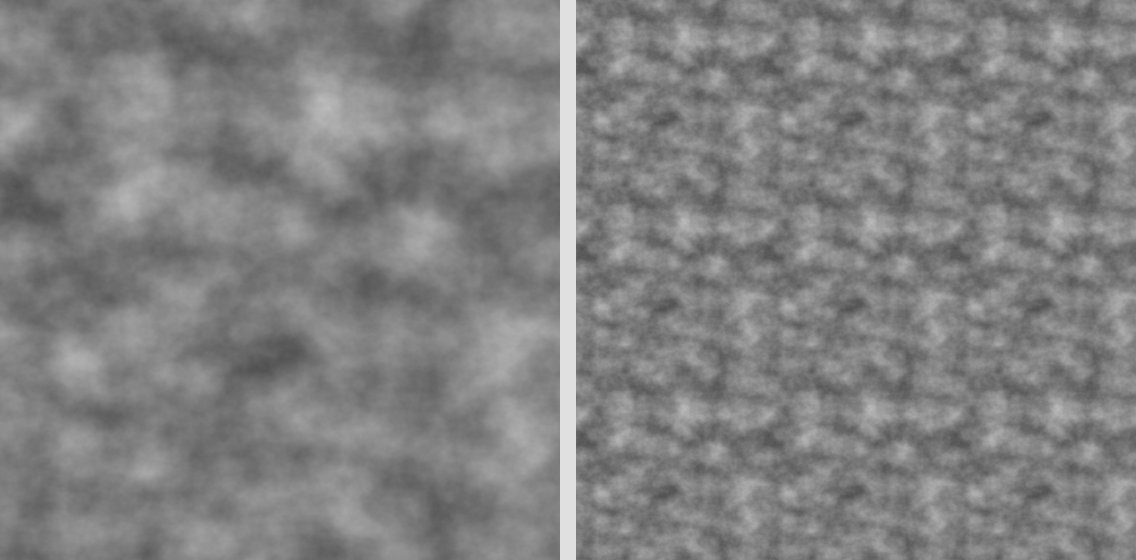
Left: one tile. Right: repeated 3 by 3.
Write a WebGL 1 fragment shader that draws this texture.

```glsl
precision highp float;
// Soft grey clouds: dark and light smudges with finer mottling inside.
// Six octaves of gradient noise are summed around mid grey; every octave
// has a whole number of cells that wraps, so the canvas tiles.
uniform vec2 u_resolution;

// Two random values in 0..1 for a lattice point, without sine.
vec2 hash2(vec2 p) {
  vec3 q = fract(p.xyx * vec3(0.1031, 0.1030, 0.0973));
  q += dot(q, q.yzx + 33.33);
  return fract((q.xx + q.yz) * q.zy);
}

// Slope contribution of one wrapped lattice corner.
float corner(vec2 cell, vec2 offset, vec2 period, float seed) {
  vec2 wrapped = mod(cell, period);
  vec2 gradient = normalize(hash2(wrapped + seed) - 0.5);
  return dot(gradient, offset);
}

// Gradient noise repeating after a whole number of cells.
float tiledNoise(vec2 p, vec2 period, float seed) {
  vec2 cell = floor(p);
  vec2 f = p - cell;
  vec2 fade = f * f * f * (f * (f * 6.0 - 15.0) + 10.0);
  vec2 right = vec2(1.0, 0.0);
  vec2 up = vec2(0.0, 1.0);
  float low = mix(corner(cell, f, period, seed),
                  corner(cell + right, f - right, period, seed), fade.x);
  float high = mix(corner(cell + up, f - up, period, seed),
                   corner(cell + 1.0, f - 1.0, period, seed), fade.x);
  return mix(low, high, fade.y);
}

// Octaves at doubling frequency and roughly halving strength.
float clouds(vec2 uv) {
  vec2 period = vec2(6.0, 7.0);
  float strength = 1.0;
  float sum = 0.0;
  for (int i = 0; i < 6; i++) {
    float octave = float(i);
    // Shifting each octave keeps the lattices from lining up.
    vec2 shift = vec2(0.37, 0.61) * octave;
    sum += strength * tiledNoise(uv * period + shift, period, 131.0 + 37.0 * octave);
    period *= 2.0;
    strength *= 0.51;
  }
  return sum;
}

void main() {
  vec2 uv = gl_FragCoord.xy / u_resolution;
  float grey = 0.5 + 0.265 * clouds(uv);
  gl_FragColor = vec4(vec3(grey), 1.0);
}
```
